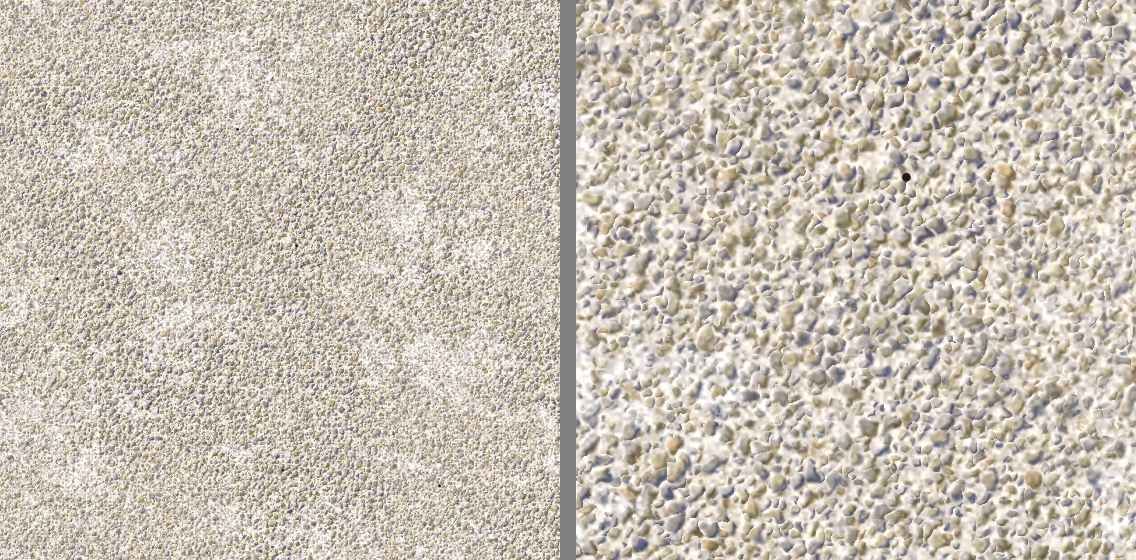
Left: the whole. Right: its middle third, enlarged.
Reproduce this texture procedurally as a Shadertoy shader.

```glsl
// Weathered exposed-aggregate concrete: tiny sunlit pebbles set in pale, patchy mortar.

const float COARSE_COUNT = 98.0;    // pebble cells across the canvas
const float FINE_COUNT = 156.0;
const float PIT_COUNT = 3.0;
const float PIT_RADIUS = 0.0026;
const float CONTRAST = 1.2;
const vec2 LIGHT_DIR = vec2(-0.78, 0.62);

const vec3 MID_TONE = vec3(0.80, 0.76, 0.71);
const vec3 WHITE = vec3(0.95, 0.93, 0.92);
const vec3 PALE = vec3(0.91, 0.87, 0.825);
const vec3 ROSY = vec3(0.78, 0.735, 0.71);
const vec3 TAN = vec3(0.77, 0.715, 0.60);
const vec3 GREY = vec3(0.65, 0.625, 0.59);
const vec3 OCHRE = vec3(0.80, 0.65, 0.46);
const vec3 OLIVE = vec3(0.48, 0.42, 0.30);
const vec3 BLUE_SHADE = vec3(0.34, 0.36, 0.45);
const vec3 PIT = vec3(0.12, 0.10, 0.10);

struct Pebble {
    float edge;   // signed distance to the rim, in cells
    float side;   // +1 faces the light, -1 faces away
    vec3 seed;
};

vec3 hash3(vec2 p) {
    vec3 q = fract(p.xyx * vec3(0.1031, 0.1030, 0.0973));
    q += dot(q, q.yxz + 33.33);
    return fract((q.xxy + q.yzz) * q.zyx);
}

float noise(vec2 p) {
    vec2 i = floor(p), f = fract(p);
    f = f * f * (3.0 - 2.0 * f);
    vec2 e = vec2(1.0, 0.0);
    return mix(mix(hash3(i).x, hash3(i + e).x, f.x),
               mix(hash3(i + e.yx).x, hash3(i + e.xx).x, f.x), f.y);
}

float fbm(vec2 p) {
    float sum = 0.0, amp = 0.5;
    for (int i = 0; i < 4; i++) {
        sum += amp * noise(p);
        p = mat2(1.6, 1.2, -1.2, 1.6) * p + 17.3;
        amp *= 0.5;
    }
    return sum / 0.9375;
}

// Nearest of the jittered, randomly turned ellipses; fill is the share of cells used.
Pebble nearestPebble(vec2 p, float fill, float salt) {
    p += 0.45 * (vec2(noise(p * 1.9 + salt), noise(p * 1.9 + salt + 53.0)) - 0.5);
    Pebble best = Pebble(1.0, 0.0, vec3(0.5));
    for (int y = -1; y <= 1; y++)
    for (int x = -1; x <= 1; x++) {
        vec2 cell = floor(p) + vec2(x, y);
        vec3 seed = hash3(cell + salt);
        vec3 form = hash3(cell + salt + 71.0);
        if (form.y > fill) continue;
        vec2 offset = p - cell - 0.5 - 0.75 * (seed.xy - 0.5);
        float angle = form.x * 6.2832;
        float c = cos(angle), s = sin(angle);
        vec2 q = mat2(c, -s, s, c) * offset * vec2(0.85, 1.2);
        float edge = length(q) - mix(0.22, 0.5, form.z);
        if (edge < best.edge) {
            float side = dot(offset, LIGHT_DIR) / max(length(offset), 0.001);
            best = Pebble(edge, side, hash3(cell + salt + 131.0));
        }
    }
    return best;
}

// Bell-shaped band around a distance
float band(float d, float centre, float width) {
    float t = (d - centre) / width;
    return exp(-t * t);
}

// Stone body, sunlit rim and shadow of one pebble over the ground.
vec3 layPebble(vec3 ground, Pebble b, float soft, float strength) {
    vec3 stone = mix(TAN, GREY, smoothstep(0.4, 0.8, b.seed.x));
    stone = mix(stone, ROSY, smoothstep(0.6, 0.85, b.seed.y));
    stone = mix(stone, OCHRE, 0.55 * smoothstep(0.93, 0.97, b.seed.z));
    stone *= 1.0 + 0.14 * b.side * smoothstep(-0.35, 0.0, b.edge);
    float body = 1.0 - smoothstep(-soft, soft, b.edge);
    vec3 col = mix(ground, stone, body * mix(0.6, 0.9, strength));

    float rim = band(b.edge, -0.02, 0.13) * max(b.side, 0.0);
    col = mix(col, WHITE, 0.8 * rim);
    float shadow = band(b.edge, 0.03, 0.17) * smoothstep(0.0, 0.8, -b.side);
    vec3 shade = mix(BLUE_SHADE, OLIVE, smoothstep(0.35, 0.6, b.seed.z));
    return mix(col, shade, shadow * strength * mix(0.6, 1.0, b.seed.y));
}

void mainImage(out vec4 fragColor, in vec2 fragCoord) {
    vec2 uv = fragCoord / iResolution.y;
    float pixel = 1.0 / iResolution.y;

    // Broad zones: rough gravel, smooth worn areas and ragged lime-white crumbs
    float rough = smoothstep(0.32, 0.68, fbm(uv * vec2(4.5, 3.8) + 3.7));
    float lime = fbm(uv * vec2(7.0, 11.0) + 41.0) + 0.9 * (fbm(uv * 60.0) - 0.5);
    lime = smoothstep(0.60, 0.80, lime);

    // Mottled mortar
    float grain = fbm(uv * 230.0 + 9.0);
    vec3 hollow = mix(ROSY, TAN, smoothstep(0.35, 0.65, noise(uv * 120.0 + 31.0)));
    vec3 col = mix(hollow, PALE, smoothstep(0.3, 0.56, grain + 0.08 * rough));
    col = mix(col, WHITE, lime * 0.6);

    // Fine grit below, larger pebbles above
    Pebble grit = nearestPebble(uv * FINE_COUNT, 0.82, 11.0);
    float gritSoft = max(0.08, 0.4 * FINE_COUNT * pixel);
    col = layPebble(col, grit, gritSoft, mix(0.64, 0.82, rough) * (1.0 - 0.35 * lime));
    Pebble gravel = nearestPebble(uv * COARSE_COUNT, mix(0.3, 0.72, rough) - 0.2 * lime, 227.0);
    float gravelSoft = max(0.08, 0.4 * COARSE_COUNT * pixel);
    col = layPebble(col, gravel, gravelSoft, mix(0.6, 0.95, rough));

    // Lime film, surface speckle and contrast
    col = mix(col, WHITE, 0.45 * lime * smoothstep(0.4, 0.65, grain));
    col *= 1.0 + 0.24 * (noise(uv * 400.0) - 0.5);
    col = MID_TONE + (col - MID_TONE) * CONTRAST;
    // Sparse dark pits
    vec2 pitCell = floor(uv * PIT_COUNT);
    vec3 pitSeed = hash3(pitCell + 5.0);
    float pitEdge = length(uv - (pitCell + 0.15 + 0.7 * pitSeed.xy) / PIT_COUNT) - PIT_RADIUS;
    col = mix(col, PIT, (1.0 - smoothstep(-pixel, pixel, pitEdge)) * step(0.4, pitSeed.z));
    fragColor = vec4(clamp(col, 0.0, 1.0), 1.0);
}
```
